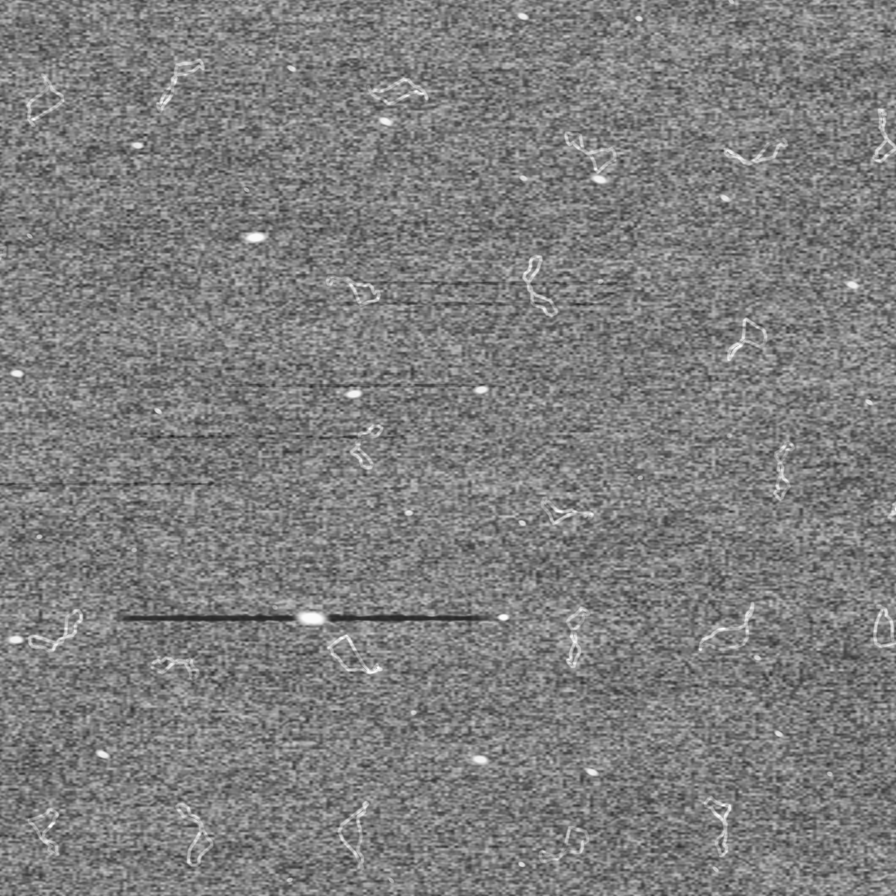
Reproduce this texture procedurally as a three.js fragment shader.

```glsl
varying vec2 vUv;

#define BASE_GRAY 0.492
#define GRAIN_AMOUNT 0.30
#define STREAK_AMOUNT 0.11
#define LOOP_GRID 5.0
#define LOOP_SHARE 0.72
#define LOOP_GLOW 0.27
#define LINE_WIDTH 0.0019
#define SPECK_GRID 7.5
#define SPECK_SHARE 0.68
#define SCAR_Y 0.31
#define SEGMENTS 32
#define TAU 6.28319

float hash(vec2 p) {
  vec3 q = fract(p.xyx * vec3(0.1031, 0.1030, 0.0973));
  q += dot(q, q.yzx + 33.33);
  return fract((q.x + q.y) * q.z);
}

vec2 hash2(vec2 p) {
  return vec2(hash(p + 17.0), hash(p + 59.0));
}

float noise(vec2 p) {
  vec2 i = floor(p), f = fract(p);
  f = f * f * (3.0 - 2.0 * f);
  return mix(mix(hash(i), hash(i + vec2(1, 0)), f.x),
             mix(hash(i + vec2(0, 1)), hash(i + vec2(1, 1)), f.x), f.y) - 0.5;
}

float segmentDistance(vec2 p, vec2 a, vec2 b) {
  vec2 ab = b - a, ap = p - a;
  return length(ap - ab * clamp(dot(ap, ab) / dot(ab, ab), 0.0, 1.0));
}

// Closed strand: a narrow ring with a bent axis, pinched waist and small kinks
vec2 strandPoint(float t, vec2 shape, vec2 phase) {
  float halfLength = mix(0.022, 0.037, shape.x);
  float halfWidth = mix(0.007, 0.015, shape.y);
  float along = cos(t);
  float waist = 0.6 + 0.55 * sin(along * 3.2 + phase.x);
  vec2 p = vec2(halfLength * along, halfWidth * sin(t) * waist);
  p.y += 0.009 * sin(along * 2.6 + phase.y);
  return p + 0.0022 * vec2(sin(5.0 * t + phase.y), cos(7.0 * t + phase.x));
}

float strands(vec2 uv) {
  vec2 grid = uv * LOOP_GRID + vec2(0.37, 0.22);
  vec2 cell = floor(grid);
  if (hash(cell + 5.0) > LOOP_SHARE) return 0.0;
  vec2 center = 0.5 + (hash2(cell) - 0.5) * 0.52;
  vec2 p = (fract(grid) - center) / LOOP_GRID;
  vec2 shape = hash2(cell + 101.0), phase = TAU * hash2(cell + 211.0);
  float angle = TAU * hash(cell + 307.0);
  p = mat2(cos(angle), -sin(angle), sin(angle), cos(angle)) * p;
  float d = 1.0;
  vec2 last = strandPoint(0.0, shape, phase);
  for (int i = 1; i <= SEGMENTS; i++) {
    vec2 next = strandPoint(TAU * float(i) / float(SEGMENTS), shape, phase);
    d = min(d, segmentDistance(p, last, next));
    last = next;
  }
  float fade = 0.9 + 0.7 * noise(uv * 90.0);
  return fade * (1.0 - smoothstep(0.3 * LINE_WIDTH, 1.6 * LINE_WIDTH, d));
}

// Soft bright particle, wider than tall
float speck(vec2 p, float halfWidth, float tilt) {
  vec2 q = p / vec2(halfWidth, 0.35 * halfWidth + 0.0014);
  q.y += tilt * q.x;
  return 1.0 - smoothstep(0.55, 1.4, length(q));
}

float specks(vec2 uv) {
  vec2 grid = uv * SPECK_GRID + 0.31;
  vec2 cell = floor(grid) + 400.0;
  if (hash(cell) > SPECK_SHARE) return 0.0;
  vec2 p = (fract(grid) - 0.15 - 0.7 * hash2(cell)) / SPECK_GRID;
  float size = hash(cell + 71.0);
  float halfWidth = mix(0.003, 0.012, pow(size, 4.0));
  return mix(0.4, 1.0, size) * speck(p, halfWidth, hash(cell + 83.0) - 0.3);
}

// Dark horizontal scan line with soft ends
float scanLine(vec2 uv, float y, float start, float end, float halfHeight) {
  float ends = smoothstep(start, start + 0.03, uv.x)
             * (1.0 - smoothstep(end - 0.05, end, uv.x));
  float ragged = halfHeight * (1.0 + 0.9 * noise(vec2(uv.x * 110.0, y * 50.0)));
  return ends * (1.0 - smoothstep(0.4 * ragged, 1.5 * ragged, abs(uv.y - y)));
}

void main() {
  vec2 uv = vUv;

  // Fine grain, slightly stretched along the scan rows
  float gray = BASE_GRAY;
  gray += GRAIN_AMOUNT * noise(uv * vec2(265.0, 345.0));
  gray += 0.85 * GRAIN_AMOUNT * noise(uv * vec2(205.0, 390.0) + 31.7);
  gray += STREAK_AMOUNT * noise(uv * vec2(17.0, 300.0) + 9.3);
  gray += 0.05 * noise(uv * vec2(4.0, 24.0) + 3.1);

  // Faint scan lines, then the strong scar
  for (int i = 0; i < 5; i++) {
    vec2 r = hash2(vec2(float(i) * 7.0, 900.0));
    float y = 0.4 + 0.07 * (float(i) + r.y);
    gray -= 0.13 * scanLine(uv, y, r.x * 0.5 - 0.1, r.x * 0.5 + 0.25, 0.0018);
  }
  gray = mix(gray, 0.1 + 0.15 * gray, scanLine(uv, SCAR_Y, 0.12, 0.57, 0.0032));

  // Strands and bright particles
  gray += LOOP_GLOW * strands(uv);
  float bright = max(specks(uv), speck(uv - vec2(0.348, SCAR_Y), 0.017, 0.15));
  bright = max(bright, speck(uv - vec2(0.562, SCAR_Y + 0.001), 0.006, 0.0));
  gray = mix(gray, 0.98, bright);

  gl_FragColor = vec4(vec3(clamp(gray, 0.0, 1.0)), 1.0);
}
```
